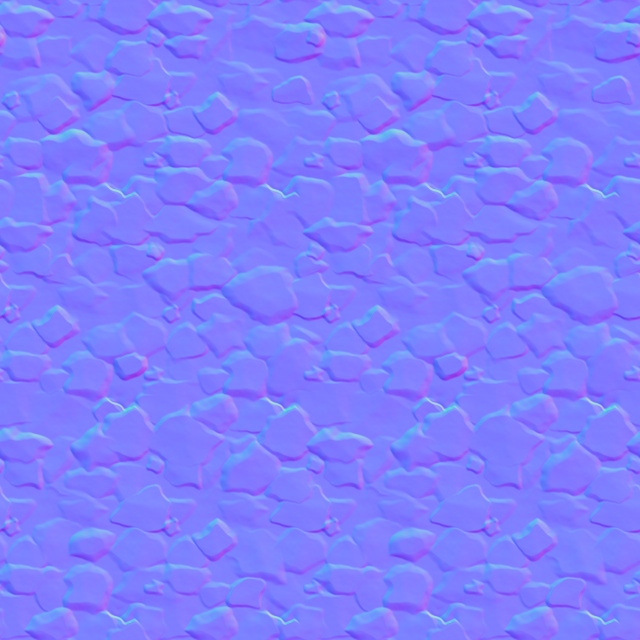
This texture map is drawn by a Shadertoy shader. Its source:

```glsl
// Tangent-space normal map of a rough wall of overlapping angular stones.
// A height field of softly bevelled, faceted polygons repeats in 4 x 3 cells,
// with some stones replaced per cell; its slope is encoded as a colour.

const vec2 CELL = vec2(4.0, 6.0);   // stones in one repeating cell

vec3 hash3(vec2 key) {
    vec3 q = fract(key.xyx * vec3(0.1031, 0.1030, 0.0973));
    q += dot(q, q.yxz + 33.33);
    return fract((q.xxy + q.yzz) * q.zyx);
}

// Gradient noise that repeats with the cell; freq must be a whole number.
float corner(vec2 i, vec2 f, vec2 o, float freq) {
    vec2 slope = hash3(mod(i + o, CELL * freq) + 7.0).xy * 2.0 - 1.0;
    return dot(slope, f - o);
}

float noise(vec2 p, float freq) {
    vec2 i = floor(p * freq), f = fract(p * freq);
    vec2 u = f * f * f * (f * (f * 6.0 - 15.0) + 10.0);
    return mix(mix(corner(i, f, vec2(0, 0), freq), corner(i, f, vec2(1, 0), freq), u.x),
               mix(corner(i, f, vec2(0, 1), freq), corner(i, f, vec2(1, 1), freq), u.x), u.y);
}

float smoothMax(float a, float b, float k) {
    float h = max(k - abs(a - b), 0.0) / k;
    return max(a, b) + h * h * k * 0.25;
}

// Height of one stone: a tilted, folded top with a bevel that steepens outward.
float stone(vec2 p, vec2 id) {
    vec2 own = mod(id, CELL * vec2(2.0, 3.0)) + 31.0;
    vec2 key = hash3(own).x < 0.6 ? mod(id, CELL) : own;
    vec3 a = hash3(key + 3.0), b = hash3(key + 61.0), c = hash3(key + 140.0);
    vec2 d = p - id - 0.5 - (a.xy - 0.5) * 0.6;

    float edge = -1.0;
    float radius = mix(0.25, 0.75, a.z);
    vec2 stretch = vec2(0.92, mix(0.9, 1.3, c.z));
    for (int i = 0; i < 6; i++) {
        vec3 side = hash3(key + float(i) * 17.0 + 90.0);
        float angle = (float(i) + side.x * 0.8) * 1.0472 + b.x * 6.2832;
        float reach = radius * mix(0.75, 1.1, side.y);
        edge = smoothMax(edge, dot(d * stretch, vec2(cos(angle), sin(angle))) - reach, 0.08);
    }
    float e = max(edge, 0.0);
    vec2 tilt = (c.xy - 0.5) * vec2(0.12, 0.13) + vec2(0.0, 0.025);
    float fold = dot(d, vec2(cos(c.z * 40.0), sin(c.z * 40.0))) - 0.1;
    float top = 0.02 + 0.09 * b.y * b.y + dot(tilt, d) - 0.1 * smoothMax(fold, 0.0, 0.1);
    return top - e * (mix(0.1, 0.6, b.z * b.z * b.z) + 0.9 * e);
}

float height(vec2 p) {
    // Ragged stone outlines
    vec2 w = p + 0.22 * vec2(noise(p, 2.0), noise(p + 1.37, 2.0))
               + 0.04 * vec2(noise(p, 5.0), noise(p + 2.71, 5.0));
    float h = 0.0;
    for (int y = -1; y <= 1; y++)
        for (int x = -1; x <= 1; x++)
            h = smoothMax(h, stone(w, floor(w) + vec2(x, y)), 0.015);

    // Small pebbles lodged along the cell border
    vec2 q = p / CELL;
    for (int i = 0; i < 3; i++) {
        float n = float(i);
        vec2 centre = vec2(0.97 + 0.1 * mod(n, 2.0), 0.82 - 0.29 * n);
        vec2 d = (fract(q - centre + 0.5) - 0.5) * CELL;
        d += 0.2 * vec2(noise(p, 4.0), noise(p + 0.6, 4.0));
        h += 0.045 * smoothstep(0.22, 0.09, length(d * vec2(1.0, 0.8)));
    }

    // One jagged ledge in every cell
    vec2 c = (fract(q - vec2(0.76, 0.1) + 0.5) - 0.5) * CELL;
    float s = c.y + 0.35 * c.x + 0.25 * noise(p, 4.0);
    float span = smoothstep(0.5, 0.25, abs(c.x));
    h -= 0.07 * span * smoothstep(-0.05, 0.05, s) * exp(-4.0 * max(s, 0.0));

    // Worn surface grain
    return h + 0.03 * noise(p, 1.0) + 0.007 * noise(p, 3.0) + 0.002 * noise(p, 8.0);
}

void mainImage(out vec4 fragColor, in vec2 fragCoord) {
    vec2 p = fragCoord / iResolution.xy * CELL * vec2(4.0, 3.0);
    vec2 e = vec2(0.026, 0.0);
    vec2 slope = vec2(height(p + e.xy) - height(p - e.xy),
                      height(p + e.yx) - height(p - e.yx)) / (2.0 * e.x);
    vec3 normal = normalize(vec3(-slope * vec2(0.6, 0.8), 1.0));
    fragColor = vec4(normal * 0.5 + 0.5, 1.0);
}
```
